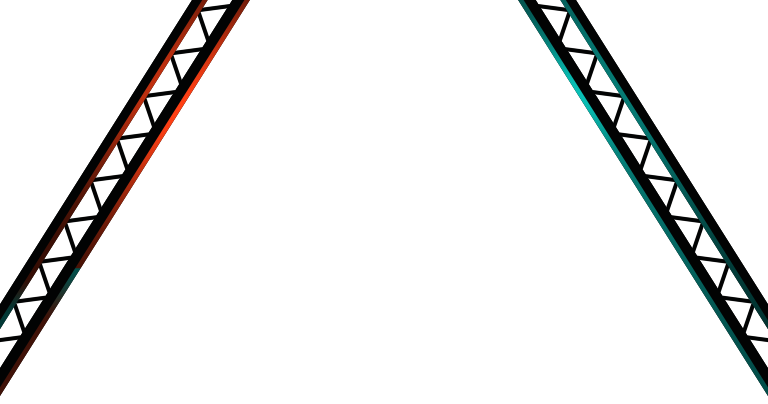
Write a WebGL 2 fragment shader that draws this background.

```glsl
#version 300 es
precision highp float;

uniform vec2 u_resolution;
out vec4 outColor;

const vec3 PAPER = vec3(1.0);
const vec3 INK = vec3(0.008, 0.012, 0.012);
const vec3 EMBER = vec3(1.0, 0.25, 0.08);
const vec3 RUST = vec3(0.25, 0.07, 0.03);
const vec3 TEAL = vec3(0.03, 0.74, 0.70);

const float LEAN = 0.631;                   // sideways run per unit of drop
const vec2 OUTER_RAIL = vec2(0.4753, 0.5140);
const vec2 INNER_RAIL = vec2(0.5750, 0.6185);
const float TRIM = 0.0135;                  // width of the lit rail edge
const int BRACES = 10;

// Smooth coverage of the interval span.x .. span.y
float band(float x, vec2 span, float soft) {
    return smoothstep(-soft, soft, x - span.x) * smoothstep(-soft, soft, span.y - x);
}

float segmentDistance(vec2 p, vec2 a, vec2 b) {
    vec2 ab = b - a;
    return length(p - a - ab * clamp(dot(p - a, ab) / dot(ab, ab), 0.0, 1.0));
}

float bump(float x, float centre, float spread) {
    float t = (x - centre) / spread;
    return exp(-t * t);
}

// Point at a given drop on a line parallel to the rails
vec2 onRail(float offset, float drop) {
    return vec2(offset - LEAN * drop, drop);
}

// Zigzag between the two rails
float braceDistance(vec2 p) {
    float nearest = 1.0;
    for (int i = 0; i < BRACES; i++) {
        float k = float(i);
        float drop = 0.0247 + 0.1025 * k + 0.011 * sin(k * 0.3927);
        vec2 flatStart = onRail(0.511, drop);
        vec2 flatEnd = onRail(0.580, drop - 0.010);
        vec2 steepStart = onRail(0.511, drop + 0.006);
        vec2 steepEnd = onRail(0.580, drop + 0.077);
        nearest = min(nearest, segmentDistance(p, flatStart, flatEnd));
        nearest = min(nearest, segmentDistance(p, steepStart, steepEnd));
    }
    return nearest;
}

// Warm light on the left tower, turning teal lower down
vec3 warmInner(float drop, float soft) {
    vec3 warm = EMBER * (0.22 + 0.78 * bump(drop, 0.27, 0.25));
    vec3 low = mix(TEAL * 0.42, RUST, smoothstep(0.66, 0.80, drop));
    return mix(warm, low, smoothstep(-soft, soft, drop - 0.664));
}

vec3 warmOuter(float drop) {
    vec3 warm = EMBER * (0.20 + 0.55 * bump(drop, 0.20, 0.24));
    return mix(warm, TEAL * 0.30, smoothstep(0.68, 0.78, drop));
}

// Teal light on the right tower
vec3 coolInner(float drop) {
    return TEAL * (0.40 + 0.20 * bump(drop, 0.45, 0.30) + 0.50 * bump(drop, 0.22, 0.13));
}

vec3 coolOuter(float drop) {
    return TEAL * (0.25 + 0.40 * bump(drop, 0.22, 0.34));
}

void main() {
    vec2 uv = gl_FragCoord.xy / u_resolution.y;
    float aspect = u_resolution.x / u_resolution.y;
    float soft = 0.65 / u_resolution.y;
    float slantSoft = soft * sqrt(1.0 + LEAN * LEAN);

    // Mirror the towers and measure across their slope
    bool onLeft = uv.x < 0.5 * aspect;
    vec2 p = vec2(onLeft ? uv.x : aspect - uv.x, 1.0 - uv.y);
    float across = p.x + LEAN * p.y;

    // Dark frame
    float brace = 1.0 - smoothstep(-soft, soft, braceDistance(p) - 0.0050);
    float rails = max(band(across, OUTER_RAIL, slantSoft), band(across, INNER_RAIL, slantSoft));
    vec3 color = mix(PAPER, INK, max(brace, rails));

    // Lit edges, kept within the rails
    vec3 outerLight = onLeft ? warmOuter(p.y) : coolOuter(p.y);
    vec3 innerLight = onLeft ? warmInner(p.y, soft) : coolInner(p.y);
    float outerTrim = smoothstep(-slantSoft, slantSoft, across - OUTER_RAIL.y + TRIM);
    float innerTrim = smoothstep(-slantSoft, slantSoft, across - INNER_RAIL.y + TRIM);
    vec3 railColor = across < 0.545 ? mix(INK, outerLight, outerTrim) : mix(INK, innerLight, innerTrim);
    color = mix(color, railColor, rails);

    outColor = vec4(color, 1.0);
}
```
